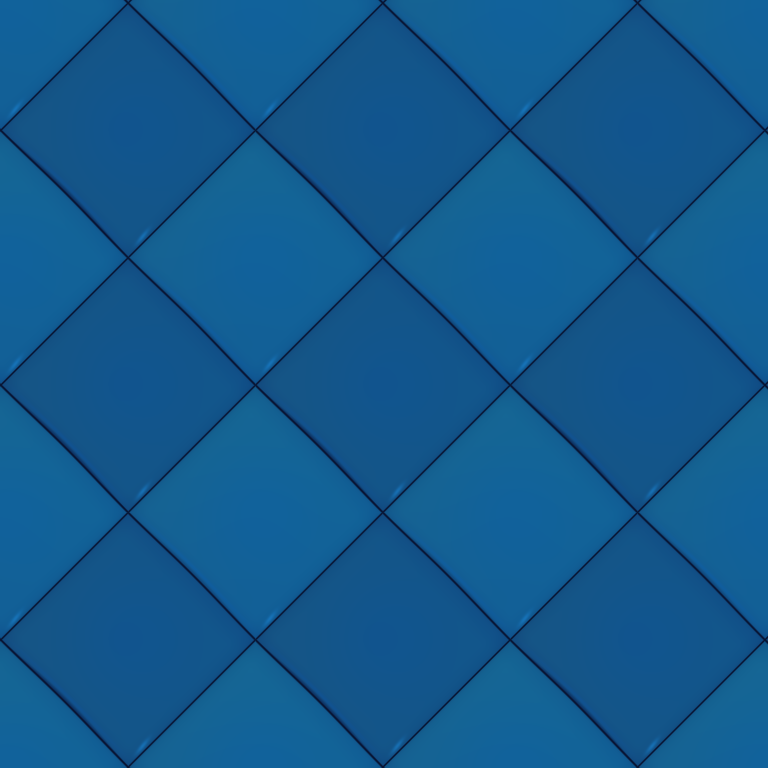
This pattern is drawn by a Shadertoy shader. Its source:

```glsl
// Glossy blue tiles laid as a diamond checkerboard, three repeats each way.
// Diagonal coordinates split the plane into square tiles; each tile gets
// soft face shading, a tapered bevel shadow, a small glint and dark seams.

const float PI = 3.14159;

// Dark line of the given half width around zero distance.
float line(float dist, float halfWidth, float blur) {
    return 1.0 - smoothstep(0.0, halfWidth + blur, abs(dist));
}

// Face colour: checker tone, a gentle sheen and darker borders.
vec3 tileFace(vec2 q, float isLight) {
    vec2 local = 0.5 * vec2(q.x + q.y, q.x - q.y);
    vec3 face = mix(vec3(0.066, 0.331, 0.558), vec3(0.066, 0.383, 0.609), isLight);
    face += vec3(-0.016, 0.002, 0.024) * local.x;
    face += vec3(0.014, 0.030, -0.010) * local.y * isLight;
    face += vec3(0.010, 0.004, -0.022) * smoothstep(0.0, 0.5, length(q));
    float rightBorder = smoothstep(0.36, 0.5, q.x);
    float leftBorder = smoothstep(-0.40, -0.5, q.x);
    float sideBorder = smoothstep(0.40, 0.5, abs(q.y));
    face -= vec3(0.004, 0.022, 0.012) * (rightBorder + leftBorder);
    return face - vec3(0.004, 0.014, 0.012) * sideBorder;
}

void mainImage(out vec4 fragColor, in vec2 fragCoord) {
    vec2 p = fragCoord / iResolution.y * 3.015 - 0.503;
    float blur = 4.26 / iResolution.y;

    // Diagonal tile grid, with one family of seams bowed slightly
    vec2 diagonal = vec2(p.x + p.y, p.x - p.y);
    float bow = cos(PI * diagonal.y);
    diagonal.x -= 0.008 * bow * bow;
    vec2 id = floor(diagonal + 0.5);
    vec2 q = diagonal - id;
    float isLight = mod(id.x + id.y, 2.0);
    vec3 color = tileFace(q, isLight);

    // Lower-left bevel: a faint blue rim behind a tapered shadow
    float inset = q.x + 0.5;
    float taper = cos(PI * q.y);
    float rim = exp(-pow((inset - 0.032) / 0.011, 2.0)) * taper;
    color += vec3(-0.01, 0.005, 0.045) * rim;
    float shadow = 1.0 - smoothstep(0.0, 0.024 * taper + blur, inset);
    color = mix(color, vec3(0.04, 0.13, 0.31), shadow * mix(0.8, 0.35, isLight));

    // Glint along the lower-right edge, near the bottom corner
    vec2 glint = vec2(q.x + 0.36, q.y - 0.474 + 0.10 * (q.x + 0.36)) / vec2(0.050, 0.012);
    color = mix(color, vec3(0.10, 0.50, 0.80), 0.65 * exp(-dot(glint, glint)));

    // Soft grooves and dark seams
    vec2 edge = 0.5 - abs(q);
    float groove = exp(-min(edge.x, edge.y) / 0.010);
    color = mix(color, vec3(0.05, 0.22, 0.43), 0.4 * groove);
    float seam = max(line(edge.x, 0.005, blur), line(edge.y, 0.003, blur));
    color = mix(color, vec3(0.03, 0.06, 0.17), 0.92 * seam);

    fragColor = vec4(color, 1.0);
}
```
